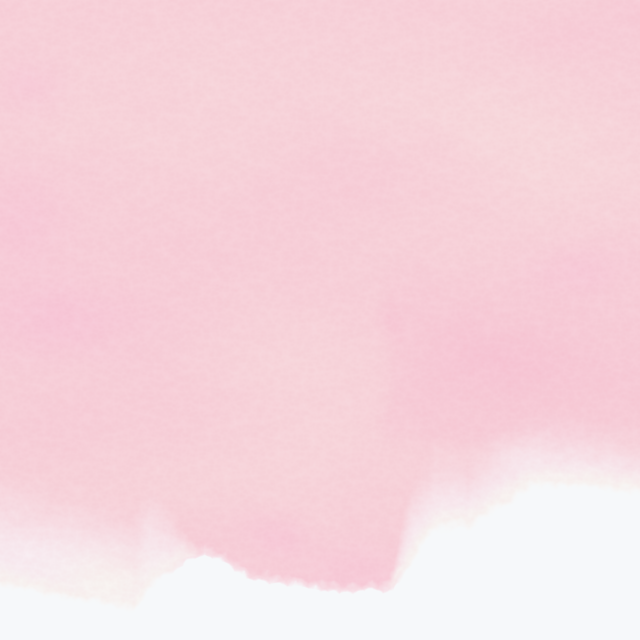
Write a three.js fragment shader that draws this background.

```glsl
varying vec2 vUv;

const vec3 PAPER = vec3(0.966, 0.973, 0.979);
const vec3 CREAM = vec3(0.970, 0.948, 0.938);
const vec3 VEIL = vec3(0.970, 0.918, 0.940);
const vec3 BLUSH = vec3(0.967, 0.815, 0.848);
const vec3 PALE = vec3(0.968, 0.848, 0.862);
const vec3 ROSE = vec3(0.965, 0.740, 0.818);
const vec3 ORCHID = vec3(0.970, 0.730, 0.835);
const float GRAIN_SCALE = 105.0;
const float GRAIN_AMOUNT = 0.019;
const float FLECK_SCALE = 190.0;
const float FLECK_AMOUNT = 0.011;
const float FIBRE_AMOUNT = 0.007;
const float MOTTLE_AMOUNT = 0.09;
const float EDGE_WOBBLE = 0.005;
const float EDGE_TEETH = 0.010;
const float RIM_WIDTH = 0.008;

vec2 hash2(vec2 p) {
  vec2 q = vec2(dot(p, vec2(127.1, 311.7)), dot(p, vec2(269.5, 183.3)));
  return fract(sin(q) * 43758.5);
}

// Distance to the nearest scattered cell point
float cellular(vec2 p) {
  vec2 cell = floor(p);
  vec2 local = fract(p);
  float nearest = 2.0;
  for (int j = -1; j <= 1; j++) {
    for (int i = -1; i <= 1; i++) {
      vec2 offset = vec2(float(i), float(j));
      vec2 delta = offset + hash2(cell + offset) - local;
      nearest = min(nearest, dot(delta, delta));
    }
  }
  return sqrt(nearest);
}

// Rotated, warped sine layers, roughly -1 to 1
float layeredSines(vec2 p) {
  float sum = 0.0;
  float weight = 0.5;
  for (int i = 0; i < 5; i++) {
    sum += weight * sin(p.x + 1.3 * sin(p.y)) * cos(p.y + 0.7 * sin(p.x));
    p = mat2(1.5, 1.1, -1.1, 1.5) * p + 2.7;
    weight *= 0.6;
  }
  return sum;
}

float ramp(float x, float from, float to, float rise) {
  return rise * clamp((x - from) / (to - from), 0.0, 1.0);
}

float blot(vec2 p, vec2 center, vec2 radius) {
  vec2 q = (p - center) / radius;
  return exp(-dot(q, q));
}

// Height of the torn lower border of the wash
float borderHeight(float x) {
  return 0.082 + ramp(x, 0.0, 0.21, -0.038) + ramp(x, 0.21, 0.235, 0.040)
    + ramp(x, 0.235, 0.32, 0.056) + ramp(x, 0.32, 0.39, -0.042)
    + ramp(x, 0.39, 0.50, -0.020) + ramp(x, 0.615, 0.68, 0.095)
    + ramp(x, 0.73, 0.83, 0.065) + ramp(x, 0.90, 1.0, -0.010);
}

vec3 pigment(vec2 uv) {
  float mottle = layeredSines(uv * vec2(9.0, 14.0));
  vec2 p = uv + 0.014 * vec2(layeredSines(uv * 17.0), layeredSines(uv.yx * 19.0));

  // Thin, diluted areas
  float thin = 0.50 * blot(p, vec2(0.47, 0.43), vec2(0.14, 0.08))
    + 0.45 * blot(p, vec2(0.54, 0.33), vec2(0.11, 0.06))
    + 0.65 * blot(p, vec2(0.74, 0.82), vec2(0.25, 0.13))
    + 0.55 * blot(p, vec2(0.25, 0.84), vec2(0.22, 0.11))
    + 0.50 * blot(p, vec2(0.90, 0.74), vec2(0.18, 0.08))
    + 0.45 * blot(p, vec2(0.40, 0.25), vec2(0.25, 0.06));

  // Pooled rose, with a broad stroke that starts abruptly
  float stroke = smoothstep(0.585, 0.620, p.x) * smoothstep(0.285, 0.335, p.y)
    * (1.0 - smoothstep(0.48, 0.62, p.y));
  float rose = 0.22 * stroke
    + 0.32 * blot(p, vec2(0.77, 0.43), vec2(0.14, 0.07))
    + 0.20 * blot(p, vec2(0.61, 0.50), vec2(0.02, 0.02))
    + 0.15 * blot(p, vec2(0.57, 0.75), vec2(0.15, 0.06))
    + 0.24 * blot(p, vec2(0.87, 0.95), vec2(0.07, 0.04))
    + 0.26 * blot(p, vec2(1.0, 0.97), vec2(0.06, 0.05))
    + 0.16 * blot(p, vec2(0.08, 0.35), vec2(0.14, 0.05))
    + 0.10 * blot(p, vec2(0.28, 0.60), vec2(0.30, 0.14));

  // Cooler pools near the sides and the lower lobe
  float orchid = 0.38 * blot(p, vec2(0.09, 0.50), vec2(0.13, 0.06))
    + 0.30 * blot(p, vec2(0.03, 0.65), vec2(0.09, 0.09))
    + 0.26 * blot(p, vec2(0.04, 0.86), vec2(0.05, 0.04))
    + 0.28 * blot(p, vec2(0.90, 0.58), vec2(0.08, 0.04))
    + 0.30 * blot(p, vec2(0.43, 0.16), vec2(0.05, 0.03))
    + 0.25 * blot(p, vec2(0.55, 0.11), vec2(0.09, 0.04));

  vec3 color = mix(BLUSH, PALE, clamp(thin - MOTTLE_AMOUNT * mottle, 0.0, 1.0));
  color = mix(color, ROSE, clamp(rose + MOTTLE_AMOUNT * mottle, 0.0, 1.0));
  return mix(color, ORCHID, clamp(orchid, 0.0, 1.0));
}

void main() {
  vec2 uv = vUv;
  float grain = cellular(uv * GRAIN_SCALE * vec2(0.7, 1.0)) - 0.48;
  float fleck = cellular(uv * FLECK_SCALE) - 0.48;
  float fibre = layeredSines(uv * vec2(48.0, 85.0));
  float teeth = cellular(uv * 60.0) - 0.5;
  float wobble = layeredSines(uv * 45.0);
  float drift = layeredSines(uv * vec2(14.0, 22.0));
  float depth = uv.y - borderHeight(uv.x) + EDGE_WOBBLE * wobble + EDGE_TEETH * teeth;

  // The wash fades widely at both sides and stays crisp in the lobe
  float crisp = smoothstep(0.22, 0.32, uv.x) * (1.0 - smoothstep(0.60, 0.65, uv.x));
  float fade = mix(mix(0.20, 0.115, uv.x), 0.014, crisp);
  float film = smoothstep(-0.003, mix(0.014, 0.005, crisp), depth);
  float bodyStart = 0.035 * (1.0 - crisp) * (1.0 - uv.x);
  float body = smoothstep(bodyStart, fade, depth + 0.015 * drift * (1.0 - crisp));

  float warmth = 1.0 - smoothstep(0.005, 0.045, depth);
  warmth = max(warmth, blot(uv, vec2(0.17, 0.09), vec2(0.08, 0.05)));
  vec3 fringe = mix(VEIL, CREAM, warmth);
  vec3 color = mix(PAPER, fringe, film);
  color = mix(color, pigment(uv), body * film);
  float rim = film * crisp * exp(-max(depth, 0.0) / RIM_WIDTH);
  color = mix(color, ORCHID, 0.50 * rim);

  // Paper grain carried by the paint
  float relief = GRAIN_AMOUNT * grain + FLECK_AMOUNT * fleck + FIBRE_AMOUNT * fibre;
  color += relief * film * vec3(0.25, 1.0, 0.8);
  gl_FragColor = vec4(color, 1.0);
}
```
